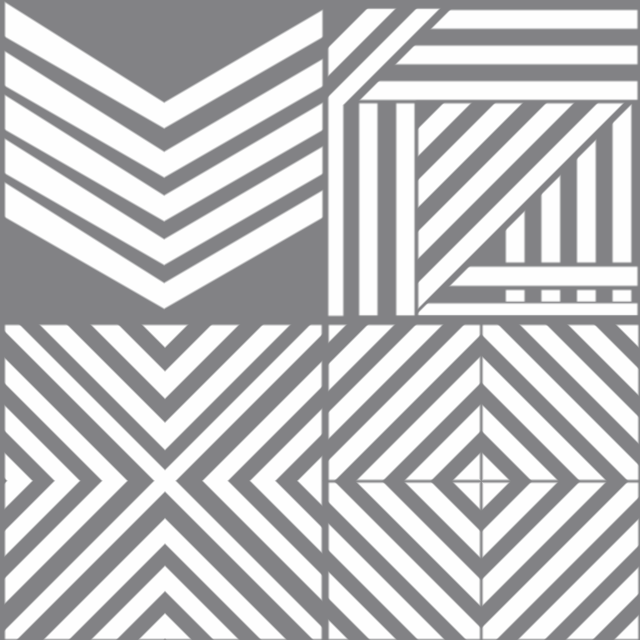
A Shadertoy shader for this pattern:

```glsl
// Coverage of the side where d is positive; the canvas is 768 units wide
float edge(float d) {
    float soft = max(2.0, 768.0 / iResolution.y);
    return smoothstep(-soft, soft, d);
}

float band(float x, float lo, float hi) {
    return edge(x - lo) * edge(hi - x);
}

float box(vec2 p, vec2 lo, vec2 hi) {
    return band(p.x, lo.x, hi.x) * band(p.y, lo.y, hi.y);
}

float stripes(float x, float start, float period, float width) {
    float d = mod(x - start - 0.5 * width + 0.5 * period, period) - 0.5 * period;
    return edge(0.5 * width - abs(d));
}

// Five stacked V shapes, slightly wider on the left
float chevrons(vec2 p) {
    float a = abs(p.x - 197.0);
    float topSlope = p.x < 197.0 ? 0.63 : 0.584;
    float ink = 0.0;
    for (int k = 0; k < 5; k++) {
        float apex = 129.5 + 52.5 * float(k) - (k == 0 ? 6.5 : 0.0);
        ink = max(ink, edge(p.y + a * topSlope - apex) * edge(apex + 31.0 - p.y - a * 0.575));
    }
    return ink * band(p.x, 6.0, 387.0);
}

// Bars bent around a corner, enclosing a diagonally split square
float cornerBars(vec2 p) {
    float u = p.x + p.y;

    // Outer frame: rails, slanted strips and posts
    float ink = stripes(p.y, 12.0, 42.7, 22.5) * band(p.y, 5.0, 125.0) * edge(u - 552.0);
    ink = max(ink, (band(u, 451.0, 485.0) + band(u, 510.0, 538.0)) * band(p.y, 10.0, 128.0));
    ink = max(ink, edge(412.0 - p.x) * edge(u - 510.0));
    ink = max(ink, stripes(p.x, 431.0, 44.5, 22.0) * box(p, vec2(425, 124), vec2(505, 379)));
    ink *= edge(499.0 - p.x) + edge(p.x - 499.0) * edge(121.0 - p.y);

    // Inner square: diagonals, upright bars, two sills
    float inner = stripes(u, 656.0, 61.6, 33.0) * band(u, 645.0, 872.0);
    float upright = stripes(p.x, 607.0, 42.7, 22.5) * band(p.x, 600.0, 762.0);
    float rows = band(p.y, 124.0, 315.0) + band(p.y, 348.0, 362.0);
    float lower = max(upright * rows, band(p.y, 320.0, 343.0));
    inner = max(inner, lower * edge(u - 883.0));
    inner = max(inner, band(p.y, 364.0, 379.0) * edge(u - 877.0));
    ink = max(ink, inner * box(p, vec2(502, 124), vec2(768, 379)));
    return ink * box(p, vec2(394, 10), vec2(765, 379));
}

// Diagonal cross with nested chevrons in each quadrant
float crossChevrons(vec2 p) {
    vec2 a = abs(p - vec2(198, 577));
    float d = abs(a.y - a.x);
    bool upper = p.y < 577.0 && a.y > a.x;
    float nested = upper ? stripes(d, 37.0, 61.5, 33.0) : stripes(d, 45.0, 57.0, 30.5);
    float ink = max(edge(13.0 - d), nested * edge(d - 26.0));
    return ink * box(p, vec2(6, 390), vec2(386, 767));
}

// Concentric diamonds cut by a thin cross
float diamonds(vec2 p) {
    vec2 a = abs(p - vec2(577.5, 577.5));
    float ink = stripes(a.x + a.y, 3.0, 57.8, 32.0);
    ink = max(ink, edge(30.0 - a.x - a.y));
    ink *= edge(min(a.x, a.y) - 1.6);
    return ink * box(p, vec2(394.5, 390), vec2(766, 767));
}

void mainImage(out vec4 fragColor, in vec2 fragCoord) {
    vec2 uv = fragCoord / iResolution.xy;
    vec2 p = vec2(uv.x, 1.0 - uv.y) * 768.0;

    // Four tiles
    float ink;
    if (p.y < 385.0) ink = p.x < 390.5 ? chevrons(p) : cornerBars(p);
    else ink = p.x < 390.5 ? crossChevrons(p) : diamonds(p);

    vec3 gray = vec3(0.508, 0.51, 0.52);
    fragColor = vec4(mix(gray, vec3(0.995), clamp(ink, 0.0, 1.0)), 1.0);
}
```
